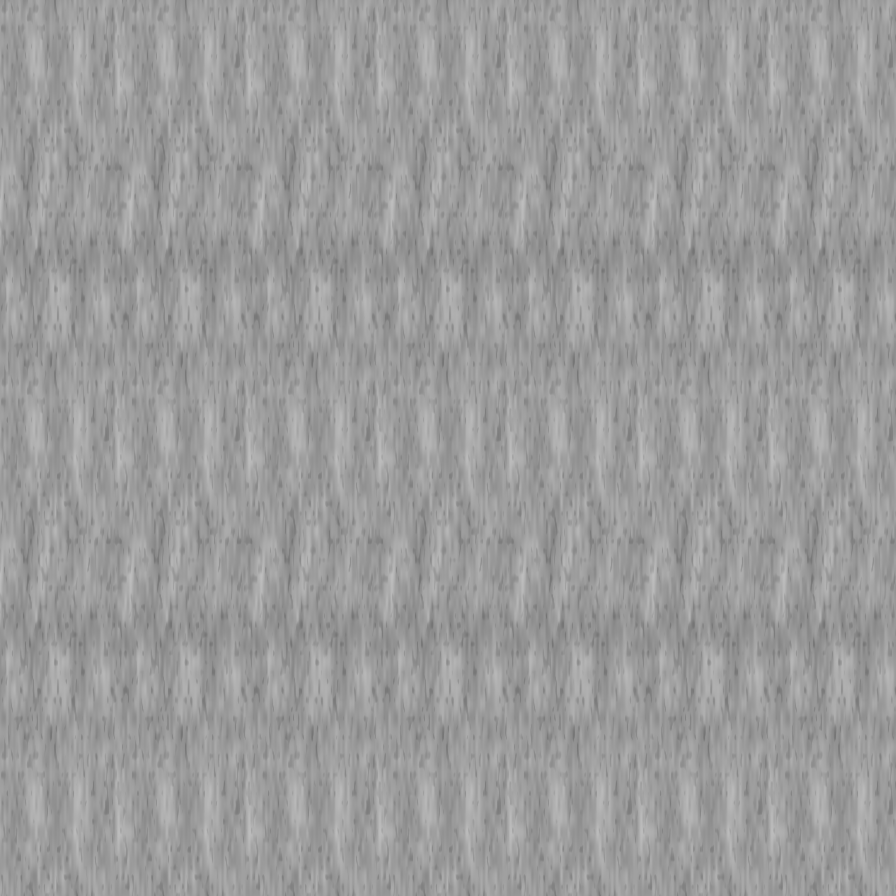
Write a WebGL 2 fragment shader that draws this texture.

```glsl
#version 300 es
precision highp float;
// Repeating grey wood veneer: tall tiles of three streaked columns with fine vertical grain.

uniform vec2 u_resolution;
out vec4 fragColor;

const vec2 REPEATS = vec2(6.857, 2.4);     // tiles across and down the canvas
const float COLUMNS = 3.0;                 // streak columns in each tile
const vec3 DARK_GREY = vec3(0.56);
const vec3 LIGHT_GREY = vec3(0.67);
const float BASE_TONE = 0.59;              // 0 is dark grey, 1 is light grey
const float STREAK_STRENGTH = 0.85;
const float EDGE_FRAY = 0.07;              // ragged ends of the streaks
const float COLUMN_WANDER = 0.07;          // sideways drift of the streaks
const float MOTTLE_STRENGTH = 0.18;
const float FIBRE_STRENGTH = 0.55;
const float GRAIN_STRENGTH = 0.85;
const float PORE_STRENGTH = 0.75;

float hash(vec2 cell, float seed) {
    vec3 p = fract(vec3(cell.xyx + seed) * vec3(0.1031, 0.1030, 0.0973));
    p += dot(p, p.yzx + 33.33);
    return fract((p.x + p.y) * p.z);
}

// Value noise that wraps at the tile border; cells are whole numbers.
float tileNoise(vec2 tile, vec2 cells, float seed) {
    vec2 p = tile * cells;
    vec2 i = floor(p);
    vec2 f = smoothstep(0.0, 1.0, p - i);
    vec2 a = mod(i, cells);
    vec2 b = mod(i + 1.0, cells);
    return mix(mix(hash(a, seed), hash(vec2(b.x, a.y), seed), f.x),
               mix(hash(vec2(a.x, b.y), seed), hash(b, seed), f.x), f.y);
}

float signedNoise(vec2 tile, vec2 cells, float seed) {
    return tileNoise(tile, cells, seed) - 0.5;
}

// Soft bump around a centre, wrapping with period one.
float bump(float x, float centre, float halfWidth) {
    float d = abs(fract(x - centre + 0.5) - 0.5);
    return 1.0 - smoothstep(0.2 * halfWidth, halfWidth, d);
}

// Stacked bands of light and dark streaks; x runs over one column, y down the tile.
float streaks(float x, float y) {
    float tone = 0.0;
    // tall bright ribs with dark panels between
    float ribs = bump(y, 0.19, 0.20);
    tone += ribs * (0.62 * bump(x, 0.77, 0.28) - 0.50 * bump(x, 0.34, 0.40));
    // broad light panels split by narrow dark lines
    float panels = bump(y, 0.42, 0.14);
    tone += panels * (0.25 * bump(x, 0.20, 0.40) - 0.60 * bump(x, 0.70, 0.24));
    // thin bright tips leaning as they descend
    float tips = bump(y, 0.57, 0.14);
    float lean = 1.02 - 0.9 * (y - 0.48);
    tone += tips * (0.50 * bump(x, lean, 0.22) - 0.32 * bump(x, lean + 0.5, 0.36));
    // dark belt across the tile
    tone -= 0.48 * bump(y, 0.685, 0.10);
    // light crowns fading slowly downwards, with dark gaps
    float crowns = smoothstep(0.67, 0.75, y) * (1.0 - smoothstep(0.78, 0.97, y));
    tone += crowns * (0.46 * bump(x, 0.33, 0.40) - 0.46 * bump(x, 0.80, 0.34));
    // dark knots under the crowns
    tone -= 0.55 * bump(y, 0.95, 0.07) * bump(x, 0.37, 0.40);
    return tone;
}

void main() {
    vec2 uv = gl_FragCoord.xy / u_resolution;
    vec2 tile = fract(vec2(uv.x, 1.0 - uv.y) * REPEATS);

    // streak shapes, frayed along the fibres
    float fray = EDGE_FRAY * signedNoise(tile, vec2(36.0, 5.0), 3.0);
    float wander = COLUMN_WANDER * signedNoise(tile, vec2(6.0, 11.0), 7.0);
    float shape = streaks(tile.x * COLUMNS + wander, fract(tile.y + fray));
    float tone = BASE_TONE + STREAK_STRENGTH * shape;

    // uneven columns, long fibres and fine grain
    tone += MOTTLE_STRENGTH * signedNoise(tile, vec2(9.0, 8.0), 13.0);
    tone += FIBRE_STRENGTH * signedNoise(tile, vec2(33.0, 9.0), 19.0);
    tone += GRAIN_STRENGTH * signedNoise(tile, vec2(54.0, 26.0), 29.0);

    // short thin dark pores, slightly bent
    float bend = 0.02 * signedNoise(tile, vec2(12.0, 24.0), 37.0);
    float pore = tileNoise(vec2(fract(tile.x + bend), tile.y), vec2(56.0, 40.0), 41.0);
    tone -= PORE_STRENGTH * smoothstep(0.66, 0.98, pore);

    fragColor = vec4(DARK_GREY + (LIGHT_GREY - DARK_GREY) * tone, 1.0);
}
```
